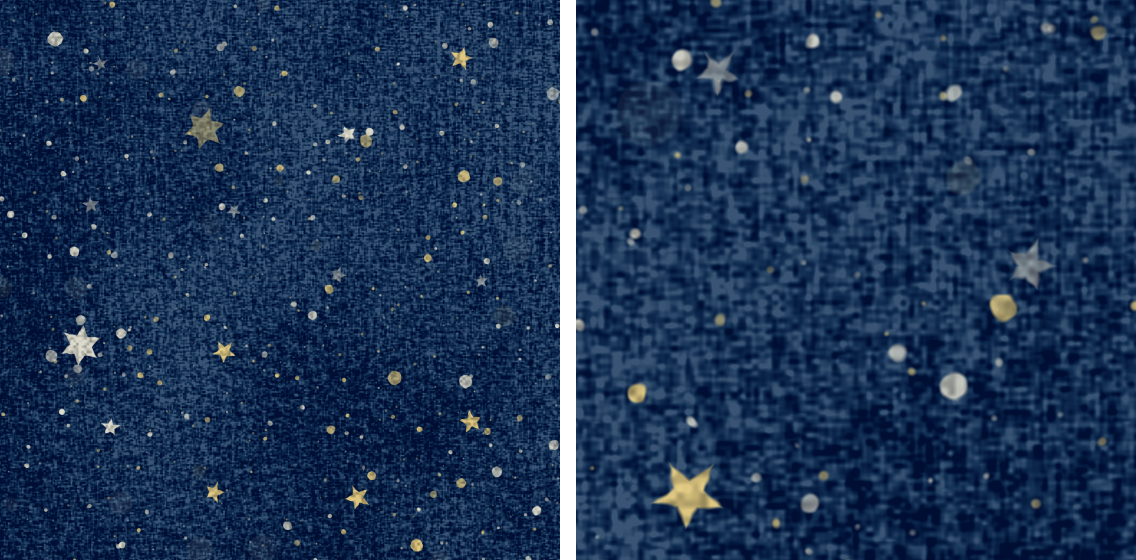
Left: the whole. Right: its middle third, enlarged.
Write a three.js fragment shader that draws this pattern.

```glsl
// Worn indigo denim scattered with gold and cream dots and stars.
// Cloth is cloud noise plus stretched thread noise mapped to three blues;
// dots sit in jittered grids, stars follow a low-discrepancy sequence.

varying vec2 vUv;

const vec3 INDIGO = vec3(0.02, 0.105, 0.25);
const vec3 BLUE   = vec3(0.075, 0.19, 0.335);
const vec3 FADED  = vec3(0.18, 0.29, 0.42);
const vec3 CREAM  = vec3(0.82, 0.81, 0.75);
const vec3 GOLD   = vec3(0.83, 0.74, 0.47);

const float PI = 3.14159;
const float EDGE = 0.0014;        // half width of soft edges
const float ROUGHNESS = 0.0022;   // wobble of printed outlines
const float GOLD_SHARE = 0.42;
const float CLOUD_CONTRAST = 3.2;
const float GRAIN_CONTRAST = 1.15;
const float RIB_COUNT = 46.0;
const int STAR_COUNT = 14;
const int BIG_STARS = 2;
const vec2 STAR_START = vec2(0.35, 0.80);
const vec2 STAR_STEP = vec2(0.7549, 0.5698);

float hash(vec2 p) {
  return fract(sin(dot(p, vec2(127.1, 311.7))) * 43758.5453);
}

float noise(vec2 p) {
  vec2 i = floor(p), f = fract(p);
  f = f * f * (3.0 - 2.0 * f);
  return mix(mix(hash(i), hash(i + vec2(1.0, 0.0)), f.x),
             mix(hash(i + vec2(0.0, 1.0)), hash(i + vec2(1.0, 1.0)), f.x), f.y);
}

float fbm(vec2 p) {
  float sum = 0.0, amp = 0.5;
  for (int i = 0; i < 5; i++) {
    sum += amp * noise(p);
    p = p * 2.03 + 17.3;
    amp *= 0.5;
  }
  return sum;
}

// Denim: tone is roughly a normal deviate, turned into a blue ramp
vec3 denim(vec2 uv) {
  float clouds = (fbm(uv * 3.5 + 4.0) - 0.48) * CLOUD_CONTRAST;
  float grain = 2.6 * (noise(uv * vec2(250.0, 290.0)) - 0.5)
              + 1.9 * (noise(uv * vec2(110.0, 370.0) + 31.0) - 0.5)
              + 1.9 * (noise(uv * vec2(390.0, 95.0) + 57.0) - 0.5);
  float ribMask = smoothstep(0.45, 0.9, uv.x) * smoothstep(0.3, 0.75, uv.y);
  float rib = sin(2.0 * PI * RIB_COUNT * uv.x + 2.0 * noise(uv * 9.0));
  rib *= ribMask * noise(uv * vec2(90.0, 130.0));
  float fleck = smoothstep(0.8, 0.98, noise(uv * vec2(130.0, 200.0) + 83.0));
  float tone = clouds + GRAIN_CONTRAST * grain + 0.8 * rib + 0.8 * fleck - 0.05;
  vec3 low = mix(INDIGO, BLUE, clamp((tone + 0.85) / 1.13, -0.6, 1.0));
  return mix(low, FADED, clamp((tone - 0.28) / 1.02, 0.0, 1.4));
}

// Foil colour with worn mottling
vec3 foil(vec2 uv, float pick) {
  float wear = 0.72 + 0.5 * noise(uv * 210.0 + 11.0);
  return mix(CREAM, GOLD, step(1.0 - GOLD_SHARE, pick)) * min(wear, 1.1);
}

float cover(float d) {
  return 1.0 - smoothstep(-EDGE, EDGE, d);
}

// One dot at most per cell, kept inside the cell
vec3 addDots(vec3 color, vec2 uv, float cells, float chance, vec2 radii, float opacity) {
  vec2 g = uv * cells + fract(cells * vec2(0.37, 0.71));
  vec2 id = floor(g) + cells * 3.0;
  float size = hash(id + 2.3);
  float radius = mix(radii.x, radii.y, size * size);
  float margin = min((radius + 2.0 * EDGE) * cells, 0.5);
  vec2 center = mix(vec2(margin), vec2(1.0 - margin), vec2(hash(id + 5.1), hash(id + 8.7)));
  float wobble = (noise(uv * 160.0) - 0.5) * ROUGHNESS;
  float d = length(fract(g) - center) / cells - radius + wobble;
  float fade = opacity * mix(0.6, 1.0, hash(id + 13.9));
  return mix(color, foil(uv, hash(id + 19.4)), cover(d) * fade * step(hash(id), chance));
}

float starDistance(vec2 p, float radius, float points, float waist) {
  float wedge = PI / points;
  float a = abs(mod(atan(p.x, p.y) + wedge, 2.0 * wedge) - wedge);
  vec2 q = length(p) * vec2(sin(a), cos(a));
  vec2 tip = vec2(0.0, radius);
  vec2 side = radius * waist * vec2(sin(wedge), cos(wedge)) - tip;
  return dot(q - tip, normalize(vec2(-side.y, side.x)));
}

vec3 addStars(vec3 color, vec2 uv) {
  for (int i = 0; i < STAR_COUNT; i++) {
    float n = float(i);
    bool big = i < BIG_STARS;
    float size = hash(vec2(n, 3.0));
    vec2 p = uv - (0.05 + 0.9 * fract(STAR_START + n * STAR_STEP));
    float turn = (hash(vec2(n, 7.0)) - 0.5) * 1.2;
    p = mat2(cos(turn), -sin(turn), sin(turn), cos(turn)) * p;
    float radius = big ? 0.036 : mix(0.012, 0.024, size);
    float d = starDistance(p, radius, big ? 6.0 : 5.0, big ? 0.55 : 0.46);
    d += (noise(uv * 160.0) - 0.5) * ROUGHNESS;
    float opacity = size < 0.25 ? 0.55 : 0.95;
    color = mix(color, foil(uv, big ? 1.0 - n : 0.4 + 0.4 * size), cover(d) * opacity);
  }
  return color;
}

void main() {
  vec3 color = denim(vUv);
  color = addDots(color, vUv, 9.0, 0.2, vec2(0.010, 0.026), 0.12);    // faint stains
  color = addDots(color, vUv, 29.0, 0.4, vec2(0.0012, 0.0024), 0.7);  // specks
  color = addDots(color, vUv, 18.0, 0.45, vec2(0.0026, 0.0052), 0.95);
  color = addDots(color, vUv, 11.0, 0.37, vec2(0.005, 0.0085), 0.98);
  color = addDots(color, vUv, 6.0, 0.28, vec2(0.009, 0.017), 0.98);
  color = addStars(color, vUv);
  gl_FragColor = vec4(color, 1.0);
}
```
